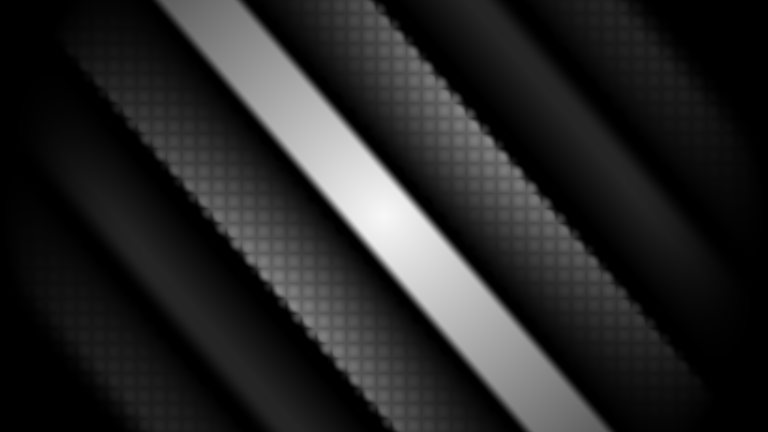
Give the GLSL for this background, as a Shadertoy shader.

```glsl
const float SLANT = 0.86;          // sideways run of the bands per unit of height
const float CELL = 0.0347;         // mesh pitch
const float MESH_CONTRAST = 0.30;
const float MESH_GAIN = 0.70;
const float PLATE_GAIN = 0.14;
const float LIGHT_RADIUS = 0.88;
const float METAL_PEAK = 0.97;
const float METAL_FALLOFF = 0.85;
const float METAL_HALF = 0.096;    // half width of the central strip
const float EDGE_BLUR = 0.019;
const float TAU = 6.2831853;

// Soft round cells on an upright grid, 0 in the gaps and 1 at the centres
float meshCells(vec2 p) {
    vec2 wave = 0.5 + 0.5 * cos(TAU * p / CELL);
    return sqrt(wave.x * wave.y);
}

// Band shaded from its inner side, ending in a soft outer edge
float shadedBand(float d, float inner, float lit, float outer, float blur) {
    float ramp = clamp((d - inner) / (lit - inner), 0.0, 1.0);
    return ramp * (1.0 - smoothstep(outer - blur, outer + blur, d));
}

void mainImage(out vec4 fragColor, in vec2 fragCoord) {
    vec2 p = (fragCoord - 0.5 * iResolution.xy) / iResolution.y;
    float r = length(p);
    float d = abs(p.x + SLANT * p.y);

    // Light pooled at the centre
    float light = max(0.0, 1.0 - r / LIGHT_RADIUS);
    float plateLight = 1.0 - smoothstep(0.55, 0.90, r);

    // Mesh bands, their rims notched by the cells
    float cells = meshCells(p);
    float notched = d - 0.010 * (cells - 0.5);
    float mesh = shadedBand(notched, 0.13, 0.39, 0.405, EDGE_BLUR)
               + shadedBand(notched, 0.75, 0.95, 1.00, 0.05);
    mesh *= 1.0 + MESH_CONTRAST * (cells - 0.5);

    // Smooth dark plates
    float plate = shadedBand(d, 0.46, 0.62, 0.69, 0.035);

    // Bright central strip
    float strip = 1.0 - smoothstep(METAL_HALF - EDGE_BLUR, METAL_HALF + EDGE_BLUR, d);
    float metal = max(0.0, METAL_PEAK - METAL_FALLOFF * r);

    float shade = MESH_GAIN * light * mesh + PLATE_GAIN * plateLight * plate + metal * strip;
    fragColor = vec4(vec3(shade), 1.0);
}
```
